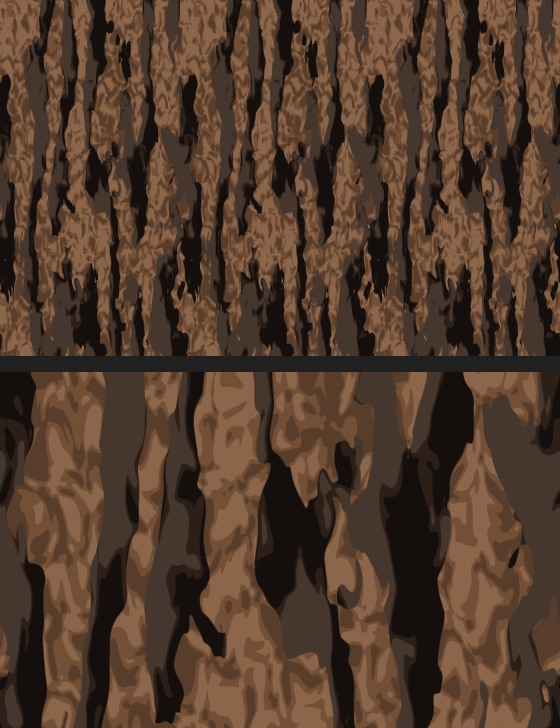
Top, the full canvas; bottom, a detail of the centre.
This texture is drawn by a Shadertoy shader. Its source:

```glsl
// Tree bark in six flat tones, repeating three times across the canvas.
// Warped vertical waves plus gradient noise form forking ridges; the grooves
// between them split into black cracks and grey-brown inner bark.

const float TAU = 6.2831853;

// Random unit gradient for a lattice corner
vec2 gradientAt(vec2 corner, vec2 cells) {
    corner.x = mod(corner.x, cells.x);
    vec3 q = fract(vec3(corner.xyx + cells.yxy * 1.7) * vec3(0.1031, 0.1030, 0.0973));
    q += dot(q, q.yzx + 33.33);
    float angle = TAU * fract((q.x + q.y) * q.z);
    return vec2(cos(angle), sin(angle));
}

// Gradient noise with the given cells per tile, periodic in x
float noise(vec2 p, vec2 cells) {
    p = p * cells + vec2(0.37, 0.61) * cells.yx;
    vec2 i = floor(p), f = p - i;
    vec2 s = f * f * f * (f * (f * 6.0 - 15.0) + 10.0);
    vec2 e = vec2(1.0, 0.0);
    float low = mix(dot(gradientAt(i, cells), f),
                    dot(gradientAt(i + e.xy, cells), f - e.xy), s.x);
    float high = mix(dot(gradientAt(i + e.yx, cells), f - e.yx),
                     dot(gradientAt(i + e.xx, cells), f - e.xx), s.x);
    return mix(low, high, s.y);
}

// Antialiased coverage of the area where a field is positive
float cover(float field) {
    float w = 0.8 * fwidth(field) + 1e-4;
    return smoothstep(-w, w, field);
}

void mainImage(out vec4 fragColor, in vec2 fragCoord) {
    // One unit is a tile in x and the canvas height in y
    vec2 p = fragCoord / iResolution.xy * vec2(3.0, 1.0) + vec2(0.13, 3.7);

    // Small wobble for ragged, curling edges
    vec2 wobble = vec2(noise(p, vec2(19.0, 17.0)), noise(p, vec2(17.0, 21.0)));
    vec2 q = p + wobble * vec2(0.03, 0.035);
    float jag = 0.5 * noise(q, vec2(22.0, 10.0)) + 0.4 * noise(q, vec2(44.0, 30.0));

    // Long ridges that lean, merge and break
    float lean = 1.1 * noise(p, vec2(3.0, 1.6)) + 0.35 * noise(p, vec2(7.0, 5.0));
    float phase = TAU * (5.0 * q.x + lean);
    float ridge = 0.5 * cos(phase) + 1.3 * noise(q, vec2(9.0, 4.0)) + jag + 0.05;

    // Groove floor: one side of each ridge falls into shadow
    float fleck = noise(q, vec2(31.0, 18.0));
    float groove = 0.32 * sin(phase) + 1.2 * noise(q, vec2(11.0, 4.5)) + 0.6 * fleck - jag;

    // Mottled ridge surface, lighter along the crest
    float mottle = noise(q, vec2(33.0, 37.0)) + 0.5 * noise(q, vec2(61.0, 67.0));
    float tone = mottle + 0.25 * ridge + 0.5 * noise(p, vec2(6.0, 3.0));

    // Flat tones layered from deep to high
    vec3 floorColor = vec3(0.08, 0.06, 0.05);
    floorColor = mix(floorColor, vec3(0.17, 0.12, 0.09), cover(groove + 0.06));
    floorColor = mix(floorColor, vec3(0.27, 0.21, 0.18), cover(groove - 0.09));

    vec3 ridgeColor = vec3(0.35, 0.24, 0.17);
    ridgeColor = mix(ridgeColor, vec3(0.45, 0.31, 0.21), cover(tone + 0.05));
    ridgeColor = mix(ridgeColor, vec3(0.55, 0.40, 0.29), cover(tone - 0.21));

    fragColor = vec4(mix(floorColor, ridgeColor, cover(ridge)), 1.0);
}
```
